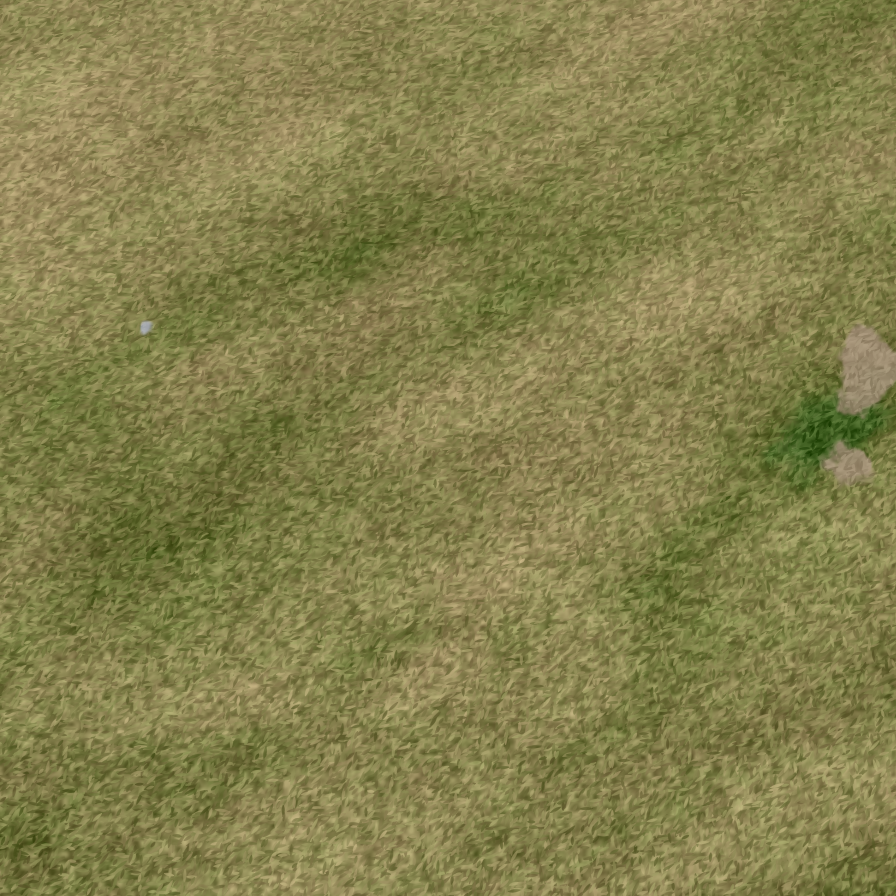
This texture is drawn by a WebGL 1 fragment shader. Its source:

```glsl
precision highp float;
uniform vec2 u_resolution;

#define BLADE_DENSITY 94.0
#define BLADE_LENGTH 0.64
#define BLADE_WIDTH 0.17
#define BLADE_SPREAD 1.8
#define BLADE_CONTRAST 0.26
#define GRAIN_CONTRAST 0.10
#define HUE_SPREAD 0.60
#define BAND_ANGLE 0.44
#define BAND_CONTRAST 0.18
#define FORESHORTENING 0.22

const vec3 DRY_GRASS = vec3(0.562, 0.516, 0.333);
const vec3 LUSH_GRASS = vec3(0.425, 0.468, 0.225);
const vec3 TONE_TINT = vec3(1.0, 0.95, 0.85);
const vec3 BARE_SOIL = vec3(0.640, 0.560, 0.470);
const vec3 PALE_FLECK = vec3(0.700, 0.720, 0.840);

float hash(vec2 p) {
  vec3 q = fract(p.xyx * vec3(0.1031, 0.1030, 0.0973));
  q += dot(q, q.yzx + 33.33);
  return fract((q.x + q.y) * q.z);
}

float noise(vec2 p) {
  vec2 cell = floor(p), f = fract(p);
  f = f * f * (3.0 - 2.0 * f);
  return mix(mix(hash(cell), hash(cell + vec2(1.0, 0.0)), f.x),
             mix(hash(cell + vec2(0.0, 1.0)), hash(cell + 1.0), f.x), f.y);
}

// Layered noise about zero
float fbm(vec2 p) {
  float sum = 0.0, weight = 0.5;
  for (int i = 0; i < 4; i++) {
    sum += weight * (noise(p) - 0.5);
    p = p * 2.03 + 17.3;
    weight *= 0.5;
  }
  return sum / 0.9375;
}

vec2 rotate(vec2 p, float angle) {
  float c = cos(angle), s = sin(angle);
  return vec2(c * p.x + s * p.y, c * p.y - s * p.x);
}

float strip(float x, float center, float width) {
  float d = (x - center) / width;
  return exp(-d * d);
}

// Overlapping tapered blades: x is brightness, y is hue, both about zero.
vec2 bladeField(vec2 p, float pixel) {
  vec2 g = p * BLADE_DENSITY;
  float soft = max(0.08, pixel * BLADE_DENSITY * 0.7);
  vec2 look = vec2(noise(g * 1.6), noise(g * 0.9 + 41.0)) - 0.5;
  for (int layer = 0; layer < 3; layer++) {
    float seed = float(layer) * 57.0;
    vec2 grid = g + float(layer) * vec2(0.37, 0.61);
    vec2 home = floor(grid);
    for (int y = -1; y <= 1; y++) {
      for (int x = -1; x <= 1; x++) {
        vec2 cell = home + vec2(float(x), float(y));
        vec2 id = cell + seed;
        vec2 root = cell + vec2(hash(id + 3.1), hash(id + 11.7));
        float lean = 0.55 + 0.45 * cell.x / BLADE_DENSITY
                   + BLADE_SPREAD * (hash(id + 23.3) - 0.5);
        vec2 d = rotate(grid - root, lean);
        float size = BLADE_LENGTH * (0.65 + 0.7 * hash(id + 31.9));
        float taper = 1.0 - d.x * d.x / (size * size);
        float edge = abs(d.y) - BLADE_WIDTH * taper;
        float cover = (1.0 - smoothstep(-soft, soft, edge)) * smoothstep(0.0, 0.35, taper);
        vec2 blade = vec2(hash(id + 43.1), hash(id + 59.3)) - 0.5;
        look = mix(look, blade, cover * 0.8);
      }
    }
  }
  return look;
}

void main() {
  vec2 p = gl_FragCoord.xy / u_resolution.y;
  float pixel = 1.0 / u_resolution.y;

  // Broad diagonal bands of dry and lush turf
  vec2 b = rotate(p, BAND_ANGLE);
  float bands = fbm(b * vec2(2.6, 9.0) + 5.0);
  float patches = fbm(b * vec2(6.0, 12.0) + 31.0);
  float clumps = fbm(b * vec2(20.0, 38.0) + 11.0);
  float strips = strip(b.y, 0.03, 0.07) + strip(b.y, 0.47, 0.05) + 0.5 * strip(b.y, 0.35, 0.04);
  strips *= 0.7 + 2.2 * patches;
  float parched = strip(b.y, 0.72, 0.14);
  float lush = 0.34 + 0.8 * bands + 0.7 * patches + 0.5 * clumps + 0.4 * strips - 0.22 * parched;
  float light = 0.8 * fbm(b * vec2(3.0, 10.0) + 73.0) - 0.4 * bands - 0.3 * patches
              + 0.5 * clumps - 0.24 * strips + 0.18 * parched;

  // Deep green tuft with scraps of worn soil
  float ragged = 0.12 * fbm(p * 24.0);
  vec2 tuft = rotate(p - vec2(0.93, 0.515), 0.6) * vec2(1.0, 1.8);
  float deep = strip(length(tuft) + ragged, 0.0, 0.085);
  lush += 0.6 * deep;
  light -= 0.35 * deep;
  float worn = min(length((p - vec2(0.98, 0.59)) * vec2(0.8, 1.1)),
                   length((p - vec2(0.955, 0.48)) * vec2(0.9, 1.6)) + 0.012);
  float soil = 1.0 - smoothstep(0.022, 0.04, worn + ragged);

  // Turf colour
  vec2 ground = vec2(p.x, p.y + FORESHORTENING * p.y * p.y);
  vec2 blades = bladeField(ground, pixel);
  float grain = noise(rotate(ground, 0.8) * BLADE_DENSITY * vec2(1.3, 2.6)) - 0.5;
  float mixture = clamp(lush + HUE_SPREAD * blades.y, -0.2, 1.15);
  vec3 color = mix(DRY_GRASS, LUSH_GRASS, mixture);
  float fine = BLADE_CONTRAST * blades.x + GRAIN_CONTRAST * grain;
  color += TONE_TINT * (fine * mix(1.1, 0.85, p.y) + BAND_CONTRAST * light);
  color.r -= 0.06 * smoothstep(0.75, 1.2, lush);

  // Soil and a small pale fleck
  color = mix(color, BARE_SOIL + 0.14 * blades.x, soil * 0.85);
  float fleck = length(p - vec2(0.163, 0.635)) + 0.008 * (noise(p * 150.0) - 0.5);
  color = mix(color, PALE_FLECK, 0.7 * (1.0 - smoothstep(0.002, 0.009, fleck)));

  gl_FragColor = vec4(clamp(color, 0.0, 1.0), 1.0);
}
```
